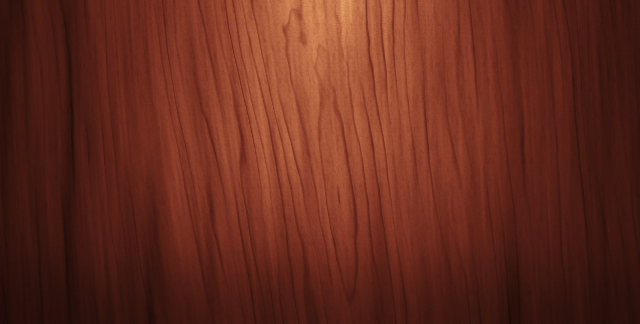
Give the GLSL for this texture, as a WebGL 1 fragment shader.

```glsl
precision highp float;
// Polished red-brown wood with upright grain, lit from the top centre.
// Stretched noise makes the fibres, contours of a long ellipse make the
// growth rings, and a single brightness value is tinted by a wood ramp.

uniform vec2 u_resolution;

#define LIGHT_X 0.51
#define LIGHT_WIDTH 0.345
#define SHADOW_LEVEL 0.172
#define LIGHT_LEVEL 0.475
#define GLOW_LEVEL 0.135
#define RING_CENTRE vec2(0.526, 0.385)
#define RING_STRETCH 0.055
#define RING_COUNT 50.0
#define RING_DEPTH 0.22
#define FIBRE_DEPTH 0.36
#define PORE_DEPTH 0.06

float hash(vec2 p) {
    return fract(sin(dot(p, vec2(127.1, 311.7))) * 43758.55);
}

float noise(vec2 p) {
    vec2 cell = floor(p);
    vec2 f = fract(p);
    f = f * f * (3.0 - 2.0 * f);
    return mix(mix(hash(cell), hash(cell + vec2(1.0, 0.0)), f.x),
               mix(hash(cell + vec2(0.0, 1.0)), hash(cell + vec2(1.0, 1.0)), f.x), f.y);
}

float bell(float x, float centre, float width) {
    float d = (x - centre) / width;
    return exp(-d * d);
}

// Lean the grain: strongest left of centre, nearly upright elsewhere
vec2 leanGrain(vec2 uv) {
    float lean = 0.045 + 0.07 * bell(uv.x, 0.36, 0.13);
    float sway = 0.014 * (noise(vec2(uv.x * 9.0, uv.y * 2.5)) - 0.5);
    return vec2(uv.x + lean * (uv.y - 0.5) + sway, uv.y);
}

// Vertical fibres in five widths, centred on zero
float fibres(vec2 p) {
    float sum = 0.0;
    float frequency = 24.0;
    float weight = 0.22;
    for (int i = 0; i < 5; i++) {
        float offset = float(i) * 17.3;
        sum += weight * (noise(vec2(p.x * frequency + offset, p.y * (1.6 + 0.8 * float(i)) + offset)) - 0.5);
        frequency *= 1.8;
        weight *= 1.05;
    }
    return sum;
}

// Thin, broken ring edges, jagged along the middle near the top
float growthRings(vec2 p) {
    vec2 d = p - RING_CENTRE;
    float jag = noise(vec2(p.x * 55.0, p.y * 9.0)) + 0.5 * noise(vec2(p.x * 110.0, p.y * 24.0));
    float jagArea = bell(p.x, RING_CENTRE.x, 0.06) * (0.2 + smoothstep(0.68, 0.92, p.y));
    float radius = length(vec2(d.x, d.y * RING_STRETCH)) + (0.003 + 0.016 * jagArea) * (jag - 0.75);
    float phase = radius * RING_COUNT + 1.5 * noise(vec2(p.x * 15.0, p.y * 1.6))
                + 0.7 * noise(vec2(p.x * 43.0, p.y * 2.6));
    float f = fract(phase);
    float line = smoothstep(0.68, 0.88, f) * (1.0 - smoothstep(0.88, 1.0, f));
    float halo = 0.2 * smoothstep(0.2, 0.86, f) * (1.0 - smoothstep(0.86, 1.0, f));
    float strength = noise(vec2(floor(phase) * 7.3 + p.x * 8.0, p.y * 3.6));
    return (line + halo) * (0.12 + smoothstep(0.2, 0.95, strength));
}

// Broad light and dark boards of colour
float bands(vec2 uv) {
    float lower = 1.0 - smoothstep(0.3, 0.65, uv.y);
    float dark = 0.22 * bell(uv.x, 0.11, 0.012) + 0.22 * bell(uv.x, 0.01, 0.014)
               + 0.16 * bell(uv.x, 0.80, 0.016)
               + lower * (0.22 * bell(uv.x, 0.237, 0.010) + 0.16 * bell(uv.x, 0.328, 0.009)
                        + 0.14 * bell(uv.x, 0.592, 0.012));
    float light = 0.12 * bell(uv.x, 0.278, 0.018) + 0.08 * bell(uv.x, 0.54, 0.02);
    return light - dark;
}

float lighting(vec2 uv) {
    float fall = mix(0.36, 1.0, smoothstep(-0.08, 0.64, uv.y));
    float beam = bell(uv.x, LIGHT_X, LIGHT_WIDTH) * fall;
    vec2 toGlow = (uv - vec2(LIGHT_X, 1.03)) / vec2(0.11, 0.23);
    float glow = exp(-dot(toGlow, toGlow));
    float floorShade = 0.8 + 0.2 * smoothstep(0.0, 0.3, uv.y);
    return (SHADOW_LEVEL + LIGHT_LEVEL * beam) * floorShade + GLOW_LEVEL * glow;
}

// Red level to wood colour: deep brown, rust, then amber
vec3 woodColour(float level) {
    float warm = max(level - 0.35, 0.0);
    warm *= warm;
    return vec3(level, 0.37 * level + warm, 0.26 * level + 0.55 * warm);
}

void main() {
    vec2 uv = gl_FragCoord.xy / u_resolution;
    vec2 grain = leanGrain(uv);

    float middle = bell(uv.x, 0.53, 0.3);
    float tone = 1.045 + bands(uv);
    tone += fibres(mix(uv, grain, 0.6)) * FIBRE_DEPTH * mix(1.7, 1.0, middle);
    tone -= growthRings(grain) * RING_DEPTH * mix(0.75, 1.0, middle);

    // Short pores and a faint tooth
    float pore = noise(vec2(grain.x * 400.0, grain.y * 40.0));
    tone -= PORE_DEPTH * smoothstep(0.5, 1.0, pore);
    tone += 0.07 * (noise(uv * vec2(500.0, 250.0)) - 0.5);

    float level = clamp(lighting(uv) * tone, 0.0, 0.95);
    gl_FragColor = vec4(woodColour(level), 1.0);
}
```
